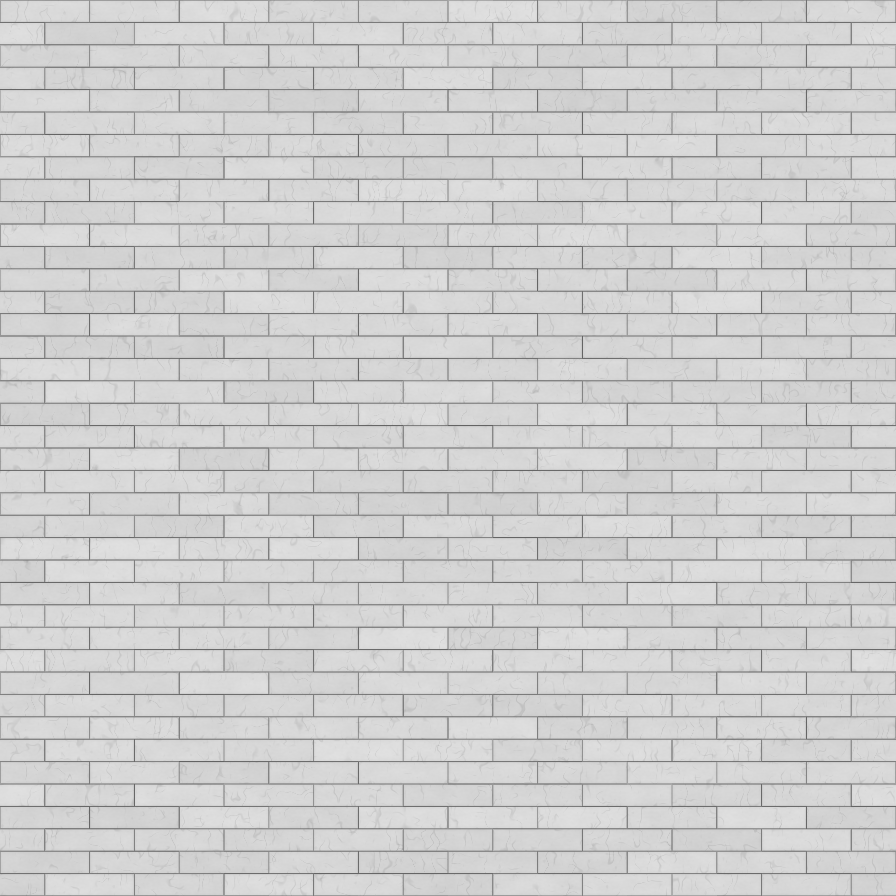
A three.js fragment shader for this texture:

```glsl
// Pale grey stone bricks in running bond with thin dark joints and faint veins.
#define COLS 10.0
#define ROWS 40.0
#define JOINT_WIDTH 0.00105
#define JOINT_COLOR vec3(0.39)
#define STONE_COLOR vec3(0.832)
#define TONE_RANGE 0.055
#define MOTTLE 0.035
#define VEIN_DEPTH 0.085
#define VEIN_WIDTH 0.07
#define EDGE_SHADE 0.022

varying vec2 vUv;

vec2 hash2(vec2 p) {
  vec3 q = fract(p.xyx * vec3(0.1031, 0.1030, 0.0973));
  q += dot(q, q.yzx + 33.33);
  return fract((q.xx + q.yz) * q.zy);
}

float corner(vec2 cell, vec2 offset) {
  float angle = 6.28319 * hash2(cell).x;
  return dot(vec2(cos(angle), sin(angle)), offset);
}

// Gradient noise, about -0.7 to 0.7
float noise(vec2 p) {
  vec2 i = floor(p), f = p - i;
  vec2 w = f * f * f * (f * (f * 6.0 - 15.0) + 10.0);
  vec2 e = vec2(1.0, 0.0);
  float low = mix(corner(i, f), corner(i + e.xy, f - e.xy), w.x);
  float high = mix(corner(i + e.yx, f - e.yx), corner(i + e.xx, f - e.xx), w.x);
  return mix(low, high, w.y);
}

float fbm(vec2 p) {
  float sum = 0.0, gain = 1.0;
  for (int i = 0; i < 3; i++) {
    sum += gain * noise(p);
    p = p * 2.03 + 17.3;
    gain *= 0.5;
  }
  return sum;
}

// Thin curve along the zero line of a warped noise
float vein(vec2 p, vec2 scale, float width) {
  vec2 warp = 0.25 * vec2(noise(p * 2.3 + 5.1), noise(p * 2.3 + 31.7));
  return 1.0 - smoothstep(0.0, width, abs(noise((p + warp) * scale)));
}

// Share of a pixel-wide box covered by a line at distance d
float lineCover(float d, float pixel) {
  float h = 0.5 * JOINT_WIDTH;
  return max(min(d + 0.5 * pixel, h) - max(d - 0.5 * pixel, -h), 0.0) / pixel;
}

void main() {
  // Brick layout: even rows are shifted by half a brick
  vec2 grid = vUv * vec2(COLS, ROWS);
  float row = floor(grid.y);
  grid.x += 0.5 * (1.0 - mod(row, 2.0));
  vec2 id = mod(floor(grid), vec2(COLS, ROWS));
  vec2 local = fract(grid);
  vec2 rnd = hash2(id + 7.0);
  vec2 rnd2 = hash2(id + 91.0);

  // Stone coordinates in brick heights, moved to a separate patch per brick
  vec2 p = local * vec2(ROWS / COLS, 1.0) + floor(hash2(id + 53.0) * 400.0);

  // Tone of each brick and soft clouds
  float tone = TONE_RANGE * (0.5 * (rnd.x + rnd.y) - 0.5);
  tone += MOTTLE * 0.5 * fbm(p * vec2(0.8, 1.3));
  tone += MOTTLE * 0.3 * noise(p * vec2(6.0, 9.0) + 11.0);

  // Sparse veins: upright cracks, slanted streaks and small flecks
  float patchMask = smoothstep(0.05, 0.4, noise(p * vec2(1.1, 0.9) + 40.0) + 0.25 * rnd2.x);
  float upright = vein(p, vec2(1.9, 0.5), VEIN_WIDTH) * patchMask;
  vec2 slanted = vec2(p.x + 0.6 * p.y, p.y - 0.3 * p.x);
  float streakMask = smoothstep(0.15, 0.45, noise(p * 1.4 + 83.0) + 0.15 * rnd2.y);
  float streak = vein(slanted + 60.0, vec2(1.0, 1.7), VEIN_WIDTH) * streakMask;
  float fleck = smoothstep(0.38, 0.6, noise(p * vec2(5.0, 3.5) + 120.0));
  tone -= VEIN_DEPTH * (0.75 * upright + 0.6 * streak + 0.35 * fleck);

  // Slight shade towards the brick edges
  vec2 toJoint = (0.5 - abs(local - 0.5)) / vec2(COLS, ROWS);
  float edge = min(toJoint.x, toJoint.y);
  tone -= EDGE_SHADE * (1.0 - smoothstep(0.0, 0.0045, edge));
  vec3 color = STONE_COLOR + 0.012 + tone;

  // Joints, with uneven darkness shared by both sides
  vec2 pixel = max(fwidth(vUv), vec2(0.00001));
  float bed = mod(floor(vUv.y * ROWS + 0.5), ROWS);
  float joint = mod(floor(grid.x + 0.5), COLS);
  float bedDark = mix(0.8, 1.15, hash2(vec2(floor(vUv.x * COLS * 2.0), bed) + 210.0).x);
  float jointDark = mix(0.6, 1.15, hash2(vec2(joint, row) + 310.0).x);
  float cover = max(lineCover(toJoint.y, pixel.y) * bedDark,
                    lineCover(toJoint.x, pixel.x) * jointDark);
  color = mix(color, JOINT_COLOR, min(cover, 1.0));

  gl_FragColor = vec4(color, 1.0);
}
```
